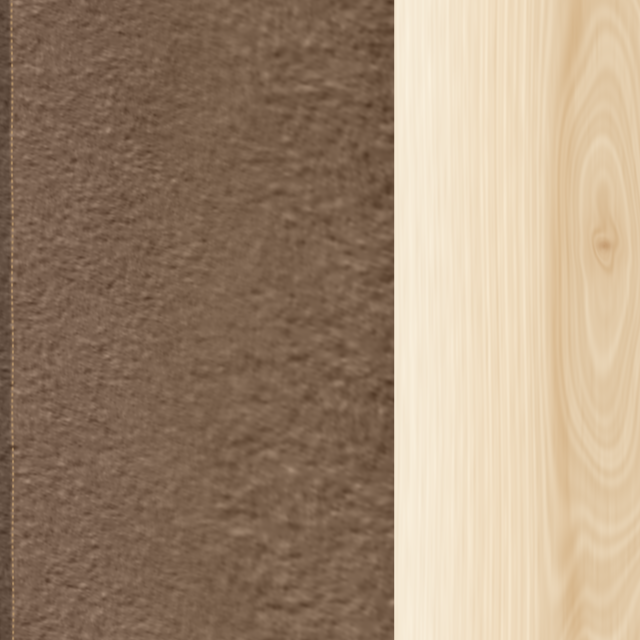
Reproduce this texture procedurally as a WebGL 1 fragment shader.

```glsl
precision highp float;
uniform vec2 u_resolution;

#define SEAM_X 0.616
#define STITCH_X 0.0205
#define STITCH_RATE 105.0
#define KNOT vec2(0.945, 0.616)
#define FINE_SCALE 100.0
#define COARSE_SCALE 62.0
#define RELIEF 0.52
#define GRAIN_RATE 560.0
#define GRAIN_DEPTH 0.034

vec3 hash3(vec2 p) {
  vec3 q = vec3(dot(p, vec2(127.1, 311.7)), dot(p, vec2(269.5, 183.3)),
                dot(p, vec2(419.2, 371.9)));
  return fract(sin(q) * 43758.55);
}

// Cellular noise: signed soft blobs, one jittered per cell.
float blobs(vec2 p) {
  vec2 cell = floor(p);
  vec2 f = p - cell;
  float sum = 0.0;
  for (int j = -1; j <= 1; j++) {
    for (int i = -1; i <= 1; i++) {
      vec2 o = vec2(float(i), float(j));
      vec3 h = hash3(cell + o);
      vec2 d = o + h.xy - f;
      sum += (h.z * 2.0 - 1.0) * exp(-5.0 * dot(d, d));
    }
  }
  return sum;
}

// Pebbled height, stretched along a falling diagonal.
float pebbles(vec2 p) {
  vec2 q = vec2(0.82 * p.x - 0.57 * p.y, 0.57 * p.x + 0.82 * p.y);
  q.x *= 0.72;
  q += 0.3 * sin(q.yx * 0.63 + vec2(0.0, 1.7));
  return blobs(q) + 0.42 * blobs(q * 2.1 + 17.0);
}

float litPebbles(vec2 p) {
  vec2 toLight = vec2(-0.13, 0.2);
  float slope = pebbles(p - toLight) - pebbles(p + toLight);
  return 0.85 * slope + 0.4 * pebbles(p);
}

vec3 leather(vec2 uv, float px) {
  float coarse = smoothstep(0.12, 0.5, uv.x + 0.05 * sin(uv.y * 7.0));
  float relief = mix(litPebbles(uv * FINE_SCALE),
                     litPebbles(uv * COARSE_SCALE + 31.0), coarse);
  float mottling = blobs(uv * vec2(9.0, 7.0)) + 0.6 * blobs(uv * 23.0);
  float tone = 0.57 + RELIEF * relief + 0.08 * mottling;
  tone -= 0.22 * smoothstep(0.53, SEAM_X, uv.x) * (0.65 + 0.35 * uv.y);
  tone -= 0.08 * smoothstep(0.45, 1.0, uv.y);
  vec3 col = mix(vec3(0.36, 0.265, 0.19), vec3(0.58, 0.48, 0.395),
                 clamp(tone, -0.25, 1.3));
  col.b += 0.012 * (1.0 - smoothstep(0.1, 0.35, uv.x));

  // Shaded outer strip and its thread
  float stitch = STITCH_X - 0.002 * uv.y + 0.0006 * sin(uv.y * 31.0);
  col *= 1.0 - 0.2 * (1.0 - smoothstep(stitch - 0.006, stitch, uv.x));
  float thread = 1.0 - smoothstep(0.0004, 0.0011 + px, abs(uv.x - stitch));
  float dash = 0.45 + 0.35 * sin(6.2832 * STITCH_RATE * uv.y);
  return mix(col, vec3(0.75, 0.61, 0.43), thread * dash);
}

vec3 wood(vec2 uv) {
  vec2 d = uv - KNOT;
  float knotDist = length(d * vec2(1.0, 0.65));
  float knotArea = exp(-knotDist * knotDist * 750.0);
  float figured = smoothstep(0.83, 0.92, uv.x);

  // Straight grain bends into long arches, then rings around the knot.
  float wave = 0.004 * sin(uv.y * 5.0 + uv.x * 9.0)
             + figured * 0.004 * sin(uv.y * 19.0 + uv.x * 25.0);
  float arch = length(vec2(d.x, 0.2 * d.y));
  float g = mix(abs(d.x), arch, figured) + wave;
  g = mix(g, knotDist + 0.003 * sin(d.x * 160.0 + d.y * 90.0), knotArea);

  // Layered growth lines
  float lines = 0.5 * sin(g * GRAIN_RATE + 2.0 * sin(g * 71.0))
              + 0.3 * sin(g * GRAIN_RATE * 1.73 + 1.5 * sin(g * 113.0))
              + 0.4 * sin(g * GRAIN_RATE * 0.37 + 1.0);
  float fibre = blobs(vec2(uv.x * 210.0, uv.y * 13.0));
  float strength = mix(0.4, 1.0, smoothstep(0.66, 0.84, uv.x));

  // Broad colour from pale sapwood to tan heartwood
  vec3 col = mix(vec3(0.965, 0.918, 0.835), vec3(0.94, 0.865, 0.75),
                 smoothstep(0.635, 0.79, uv.x));
  col = mix(col, vec3(0.885, 0.79, 0.655), smoothstep(0.79, 0.91, uv.x));
  float bandX = 0.872 + 0.12 * (uv.y - 0.5) * (uv.y - 0.5);
  float band = exp(-pow((uv.x - bandX) / 0.017, 2.0));
  col -= vec3(0.03, 0.055, 0.08) * band;
  col += (lines * strength * GRAIN_DEPTH + 0.02 * fibre) * vec3(0.55, 0.85, 1.15);

  // Knot halo and dark heart
  col -= vec3(0.03, 0.055, 0.075) * knotArea;
  float heart = exp(-dot(d * vec2(1.0, 1.3), d * vec2(1.0, 1.3)) * 9000.0);
  return mix(col, vec3(0.72, 0.54, 0.36), 0.65 * heart);
}

void main() {
  vec2 uv = gl_FragCoord.xy / u_resolution;
  float px = 1.0 / u_resolution.x;
  float woodSide = smoothstep(SEAM_X - 0.7 * px, SEAM_X + 0.7 * px, uv.x);
  vec3 col = mix(leather(uv, px), wood(uv), woodSide);
  gl_FragColor = vec4(clamp(col, 0.0, 1.0), 1.0);
}
```
